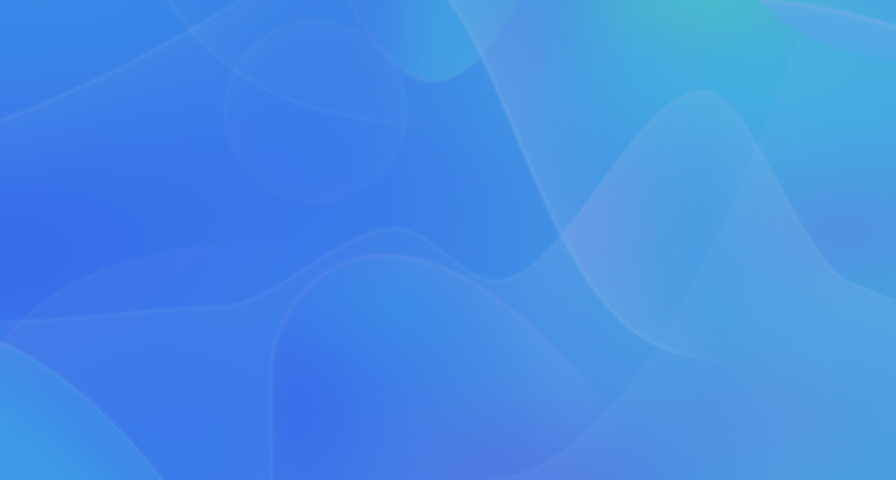
Write a WebGL 1 fragment shader that draws this background.

```glsl
precision highp float;
// Soft blue abstract backdrop: overlapping translucent waves over a colour field.
// Gaussian glows paint the field; each wave is a signed distance to a curve,
// drawn as a veil that fades inward from a thin bright rim.

uniform vec2 u_resolution;

const float EDGE = 0.004;      // half width of smoothed edges, in canvas heights
const float RIM = 0.005;       // width of the bright rims
const float ASPECT = 1.87;     // proportions the curves are drawn for

const vec3 BLUE   = vec3(0.23, 0.49, 0.91);
const vec3 SKY    = vec3(0.28, 0.62, 0.88);
const vec3 DEEP   = vec3(0.21, 0.41, 0.92);
const vec3 ROYAL  = vec3(0.22, 0.46, 0.92);
const vec3 AZURE  = vec3(0.22, 0.55, 0.91);
const vec3 CYAN   = vec3(0.26, 0.69, 0.88);
const vec3 TEAL   = vec3(0.29, 0.73, 0.80);
const vec3 VIOLET = vec3(0.31, 0.46, 0.89);
const vec3 SLATE  = vec3(0.33, 0.55, 0.88);
const vec3 MIST   = vec3(0.50, 0.70, 0.91);
const vec3 LILAC  = vec3(0.52, 0.58, 0.90);

float glow(vec2 p, vec2 centre, vec2 radius) {
  vec2 q = (p - centre) / radius;
  return exp(-dot(q, q));
}

// Turns a vertical gap into an approximate perpendicular distance.
float across(float gap, float slope) {
  slope /= ASPECT;
  return gap / sqrt(1.0 + slope * slope);
}

float inside(float d) {
  return smoothstep(-EDGE, EDGE, d);
}

// Veil over the positive side of d, strongest at its rim.
vec3 veil(vec3 base, vec3 tint, float d, float fade, float body, float rim) {
  float a = inside(d) * body * exp(-max(d, 0.0) / fade);
  a += rim * exp(-d * d / (RIM * RIM));
  return mix(base, tint, clamp(a, 0.0, 1.0));
}

// Long wave with a low crest, a trough and a high crest.
float waveHeight(float x) {
  return 0.33 + 0.03 * smoothstep(0.0, 0.25, x)
    + 0.164 * smoothstep(0.24, 0.443, x) - 0.109 * smoothstep(0.443, 0.553, x)
    + 0.397 * smoothstep(0.553, 0.785, x) - 0.38 * smoothstep(0.785, 0.95, x)
    - 0.08 * smoothstep(0.9, 1.05, x);
}

// Steep slope falling from the top centre to the lower right.
float slopeHeight(float x) {
  float t = (max(x, 0.465) - 0.465) / 0.155;
  return 0.24 + 0.8 * exp(-t * t);
}

vec3 colourField(vec2 p) {
  vec3 c = mix(BLUE, SKY, smoothstep(0.3, 0.9, p.x));
  c = mix(c, AZURE, 0.7 * glow(p, vec2(0.05, 1.0), vec2(0.3, 0.18)));
  c = mix(c, ROYAL, 0.7 * glow(p, vec2(0.28, 0.62), vec2(0.2, 0.2)));
  c = mix(c, DEEP, 0.9 * glow(p, vec2(0.0, 0.47), vec2(0.2, 0.2)));
  c = mix(c, ROYAL, 0.7 * glow(p, vec2(0.2, 0.15), vec2(0.16, 0.2)));
  c = mix(c, CYAN, 0.9 * glow(p, vec2(0.88, 0.85), vec2(0.28, 0.17)));
  c = mix(c, TEAL, 0.9 * glow(p, vec2(0.79, 1.0), vec2(0.13, 0.1)));
  c = mix(c, VIOLET, 0.85 * glow(p, vec2(0.58, 0.0), vec2(0.18, 0.17)));
  c = mix(c, SLATE, 0.6 * glow(p, vec2(0.84, 0.13), vec2(0.12, 0.13)));
  return mix(c, SLATE, 0.65 * glow(p, vec2(0.94, 0.52), vec2(0.09, 0.1)));
}

void main() {
  vec2 p = gl_FragCoord.xy / u_resolution;
  float x = p.x, y = p.y;
  vec3 c = colourField(p);

  // Upper left ridge, dome and sweeping arc
  float ridge = across(0.749 + 0.7 * x + 0.9 * x * x - y, 0.7 + 1.8 * x);
  c = veil(c, MIST, ridge, 0.08, 0.1, 0.12 * (1.0 - smoothstep(0.2, 0.32, x)));
  float dome = 0.19 - length((p - vec2(0.352, 0.765)) * vec2(ASPECT, 1.0));
  c = veil(c, MIST, dome, 0.06, 0.06, 0.05 * smoothstep(0.6, 0.8, y));
  float arc = 0.26 * exp((0.195 - x) / 0.1);
  float arcFade = 1.0 - smoothstep(0.35, 0.52, x);
  c = veil(c, MIST, across(y - 0.72 - arc, arc / 0.1), 0.06, 0.06 * arcFade, 0.08 * arcFade);

  // Cyan bowl at the top, left of the steep slope
  float s = x - 0.484;
  float bowl = across(y - 0.83 - 19.0 * s * s, 38.0 * s);
  c = mix(c, CYAN, 0.5 * inside(bowl) * smoothstep(0.4, 0.5, x));
  c = veil(c, LILAC, bowl, 0.04, 0.06, 0.08);

  // Rose-edged band on the left
  float bend = 0.18 * exp(-x / 0.08);
  float band = across(0.46 - bend + 0.17 * x - y, bend / 0.08 + 0.17);
  c = veil(c, LILAC, band, 0.12, 0.1 * (1.0 - smoothstep(0.1, 0.4, x)), 0.08 * (1.0 - smoothstep(0.05, 0.3, x)));

  // Steep slope and long wave
  float h = slopeHeight(x);
  float steep = across(y - h, (slopeHeight(x + 0.002) - h) / 0.002);
  float steepFade = 1.0 - smoothstep(0.7, 0.84, x);
  c = mix(c, SLATE, 0.55 * inside(steep) * glow(p, vec2(0.58, 0.88), vec2(0.06, 0.16)));
  c = veil(c, MIST, steep, 0.12, 0.3 * steepFade, 0.2 * steepFade);
  h = waveHeight(x);
  float wave = across(h - y, (waveHeight(x + 0.002) - h) / 0.002);
  float right = smoothstep(0.5, 0.65, x);
  c = veil(c, MIST, wave, 0.22, mix(0.08, 0.26, right), 0.1);
  c = mix(c, LILAC, 0.25 * inside(wave) * inside(steep) * glow(p, vec2(0.66, 0.54), vec2(0.07, 0.16)));

  // Lower hill: round on the left, sloping away on the right
  vec2 q = vec2(max(0.43 - x, 0.0) / 0.127, max(y - 0.22, 0.0) / 0.248);
  float t = max(x - 0.43, 0.0);
  float fall = 6.0 * t * t / (1.0 + 2.5 * t * t);
  float hill = min(0.24 * (1.0 - length(q)), across(0.468 - fall - y, 11.0 * t));
  float hillFade = 1.0 - smoothstep(0.6, 0.72, x);
  c = mix(c, DEEP, 0.65 * inside(hill) * glow(p, vec2(0.32, 0.16), vec2(0.1, 0.22)));
  c = mix(c, AZURE, 0.6 * inside(hill) * glow(p, vec2(0.44, 0.37), vec2(0.1, 0.12)));
  c = veil(c, MIST, hill, 0.1, 0.12 * hillFade * smoothstep(0.35, 0.5, x), 0.0);
  c = veil(c, LILAC, hill, 0.05, 0.05 * hillFade, 0.16 * hillFade);

  // Faint curl at the bottom and bright lower left corner
  float u = max(x - 0.54, 0.0);
  float curl = across(7.5 * u * u - y, 15.0 * u);
  c = veil(c, MIST, curl, 0.12, 0.1, 0.06 * step(0.54, x) * (1.0 - smoothstep(0.15, 0.28, y)));
  float corner = across(0.288 - 0.8 * x - 4.3 * x * x - y, 0.8 + 8.6 * x);
  c = mix(c, vec3(0.24, 0.61, 0.91), inside(corner) * mix(0.35, 0.95, smoothstep(0.0, 0.2, corner)));
  c = veil(c, MIST, corner, 0.03, 0.08, 0.1);

  // Pale ribbon at the top right
  float v = max(x - 0.846, 0.0);
  float curve = 0.14 * exp(-v / 0.07);
  float lower = across(y - 0.86 - curve, curve / 0.07);
  float upper = across(1.0 - 0.1 * v - 1.7 * v * v - y, 0.1 + 3.4 * v);
  float ribbon = step(0.846, x) * inside(lower) * inside(upper);
  c = mix(c, vec3(0.32, 0.65, 0.90), 0.75 * ribbon);
  c = veil(c, MIST, upper, 0.03, 0.25 * ribbon, 0.3 * step(0.846, x));

  gl_FragColor = vec4(c, 1.0);
}
```
